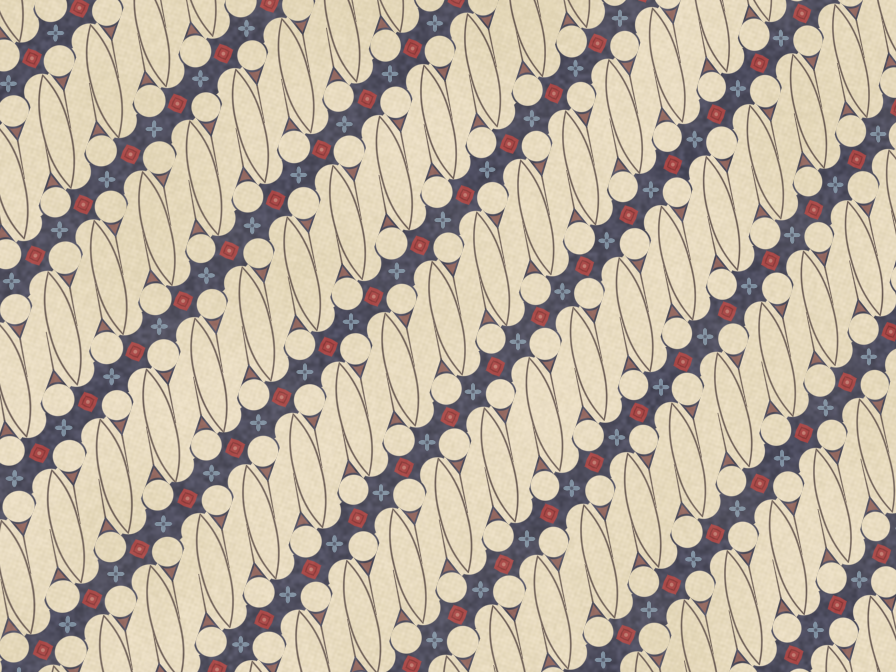
A Shadertoy shader for this pattern:

```glsl
// Lengths inside a motif are in hundredths of the canvas height.
const vec2 ALONG = vec2(6.94, 7.47);     // step between motifs of one band
const vec2 ACROSS = vec2(1.04, -29.34);  // step from band to band
const float BAND_GAP = 20.6;             // perpendicular band spacing

const vec3 CREAM = vec3(0.925, 0.875, 0.775);
const vec3 STRAW = vec3(0.885, 0.835, 0.71);
const vec3 SLATE = vec3(0.28, 0.28, 0.35);
const vec3 UMBER = vec3(0.33, 0.27, 0.26);
const vec3 ROSE = vec3(0.60, 0.41, 0.37);
const vec3 RED = vec3(0.66, 0.27, 0.27);
const vec3 BLUE = vec3(0.53, 0.61, 0.68);

float hash(vec2 p) {
    vec3 h = fract(vec3(p.xyx) * 0.1031);
    h += dot(h, h.yzx + 33.33);
    return fract((h.x + h.y) * h.z);
}

float noise(vec2 p) {
    vec2 i = floor(p), f = fract(p);
    f = f * f * (3.0 - 2.0 * f);
    return mix(mix(hash(i), hash(i + vec2(1, 0)), f.x),
               mix(hash(i + vec2(0, 1)), hash(i + vec2(1, 1)), f.x), f.y);
}

float fill(float d, float soft) {
    return 1.0 - smoothstep(-soft, soft, d);
}

// Stroke whose radius runs from r0 to r1
float taper(vec2 q, vec2 from, vec2 to, float r0, float r1) {
    vec2 e = to - from;
    float h = clamp(dot(q - from, e) / dot(e, e), 0.0, 1.0);
    return length(q - from - e * h) - mix(r0, r1, h);
}

// Outline of a long slanted leaf
float leafLine(vec2 q, vec2 axis, float halfLength, float halfWidth) {
    float t = dot(q, axis) / halfLength;
    float s = abs(dot(q, vec2(-axis.y, axis.x)));
    float edge = abs(s - halfWidth * (1.0 - pow(abs(t), 2.4)));
    return max(edge * 0.95, (abs(t) - 1.0) * halfLength);
}

// Motif index along a band, with the steps tightening to the right
float alongBand(float x, float band) {
    float t = x - 0.064 - band * (0.005 + 0.009 * x);
    return 13.71 * t + t * t;
}

float bandIndex(float y, float n) {
    return (0.033 + 0.0752 * n - y) / 0.2934;
}

vec2 latticeCoords(vec2 p) {
    float band = bandIndex(p.y, alongBand(p.x, 0.0));
    float n = alongBand(p.x, band);
    return vec2(n, bandIndex(p.y, n));
}

vec3 drawGem(vec3 col, vec2 q, bool isRed, float soft) {
    if (isRed) {
        vec2 r = abs(mat2(0.91, 0.41, -0.41, 0.91) * q);
        float d = max(r.x, r.y) + 0.12 * min(r.x, r.y) - 1.25;
        col = mix(col, RED, fill(d, soft));
        col = mix(col, RED * 0.72, 0.7 * fill(abs(d + 0.55) - 0.1, soft));
        return mix(col, ROSE * 1.3, 0.8 * fill(length(q) - 0.28, soft));
    }
    float petals = length(q) - 0.85 - 0.42 * cos(4.0 * atan(q.y, q.x));
    col = mix(col, BLUE, 0.85 * fill(petals, soft));
    return mix(col, SLATE, 0.7 * fill(length(q) - 0.25, soft));
}

vec3 clothColor(vec2 p) {
    float threads = cos(p.x * 620.0 + p.y * 300.0) * cos(p.y * 620.0 - p.x * 300.0);
    float tone = 0.5 + 0.28 * threads + 0.9 * (noise(p * 5.0) - 0.5)
               + 0.5 * (noise(p * 160.0) - 0.5);
    return mix(STRAW, CREAM, clamp(tone, 0.0, 1.0));
}

void mainImage(out vec4 fragColor, in vec2 fragCoord) {
    vec2 p = fragCoord / iResolution.y;
    float soft = 85.0 / iResolution.y;
    vec2 lattice = latticeCoords(p + 0.002 * (vec2(noise(p * 9.0), noise(p * 9.0 + 40.0)) - 0.5));
    vec2 base = round(lattice);
    float line = 1e3, lobe = 1e3, hook = 1e3, blush = 1e3, disc = 1e3;

    // Gather the nearby motifs, each with two halves turned by 180 degrees
    for (int j = -1; j <= 1; j++)
    for (int i = -1; i <= 1; i++) {
        vec2 cell = base + vec2(i, j);
        vec2 offset = lattice - cell;
        vec2 q = ALONG * offset.x + ACROSS * offset.y;
        for (float side = -1.0; side < 2.0; side += 2.0) {
            vec2 id = cell + 50.0 + side * 0.3;
            vec2 h = side * q + 0.3 * (vec2(hash(id), hash(id + 7.0)) - 0.5);
            vec2 center = vec2(4.2, -0.4), tip = vec2(5.0, -4.9);
            float radius = 2.3 + 0.25 * (hash(id + 19.0) - 0.5);
            float tail = taper(h, center, tip, radius + 0.25, 0.05);
            float ring = length(h - center) - radius;
            hook = min(hook, tail);
            disc = min(disc, ring);
            blush = min(blush, max(tail + 0.3, 0.3 - ring));
            lobe = min(lobe, length(h - vec2(1.6, -4.9)) - 2.6);
            line = min(line, taper(h, tip, vec2(6.1, -10.5), 0.12, 0.06));
            if (side > 0.0) {
                vec2 leaf = h - 0.5 * (ALONG + ACROSS);
                line = min(line, leafLine(leaf, vec2(0.256, -0.967), 8.7, 2.0) - 0.12);
            }
        }
    }

    // Cloth, outlines, scalloped band, hooks and discs
    vec3 cloth = clothColor(p);
    vec3 dye = SLATE * (0.88 + 0.3 * noise(p * 140.0));
    float band = max(abs(lattice.y - base.y) * BAND_GAP - 3.4, -lobe);
    vec3 col = mix(cloth, UMBER, 0.85 * fill(line, soft));
    col = mix(col, dye, fill(min(band, hook), soft));
    col = mix(col, ROSE, 0.9 * fill(blush, soft));
    col = mix(col, cloth, fill(disc, soft));

    // Red and blue gems trade places on some bands
    bool swapped = base.y > 0.5 && base.y != 3.0;
    float halfStep = round(lattice.x * 2.0);
    bool isRed = (mod(halfStep, 2.0) < 0.5) != swapped;
    vec2 gem = ALONG * (lattice.x - 0.5 * halfStep) + ACROSS * (lattice.y - base.y);
    col = drawGem(col, gem, isRed, soft);

    // Grain and faded dye
    col += 0.035 * (noise(p * 230.0) - 0.5);
    col = mix(col, STRAW, 0.07 * noise(p * 12.0));
    fragColor = vec4(col, 1.0);
}
```
